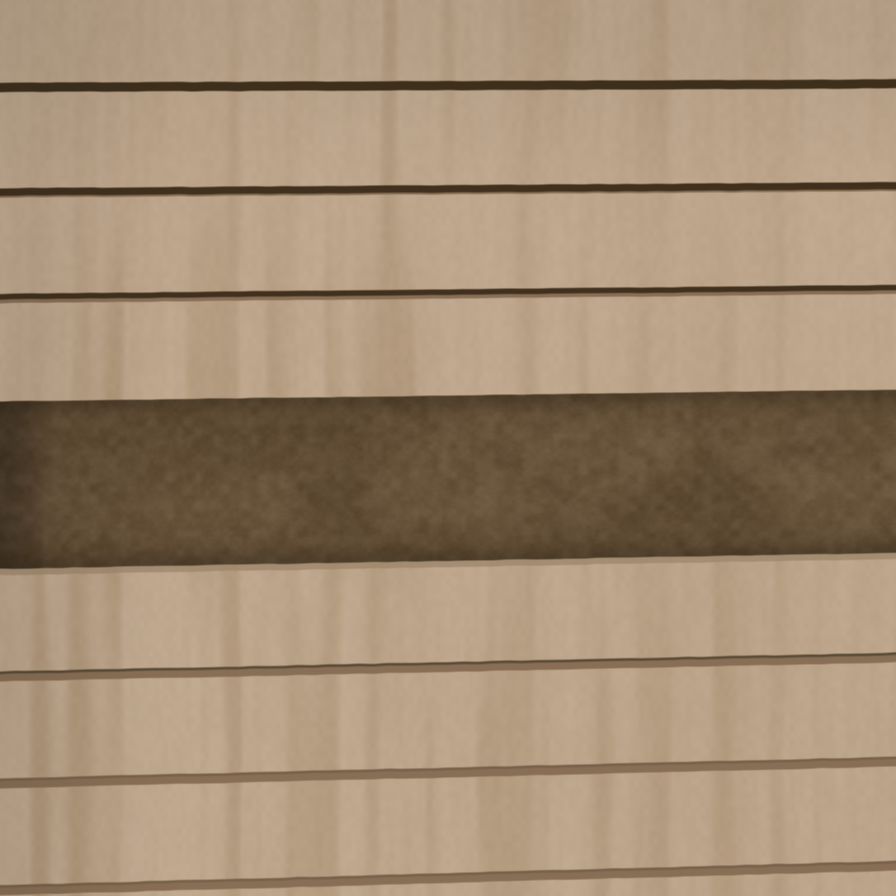
This texture is drawn by a three.js fragment shader. Its source:

```glsl
varying vec2 vUv;

const vec3 WOOD = vec3(0.75, 0.66, 0.56);
const vec3 GRAIN = vec3(0.665, 0.565, 0.45);
const vec3 SHADOW = vec3(0.25, 0.19, 0.115);
const vec3 GROOVE_LIT = vec3(0.53, 0.43, 0.33);
const vec3 BAND = vec3(0.365, 0.288, 0.195);
const vec3 BAND_WORN = vec3(0.44, 0.355, 0.26);

const float SOFT = 0.0014;
const float BAND_TOP = 0.448;
const float BAND_BOTTOM = 0.635;

float hash(vec2 p) {
  return fract(sin(dot(p, vec2(127.1, 311.7))) * 43758.5453);
}

float noise(vec2 p) {
  vec2 cell = floor(p);
  vec2 f = fract(p);
  f = f * f * (3.0 - 2.0 * f);
  float low = mix(hash(cell), hash(cell + vec2(1.0, 0.0)), f.x);
  float high = mix(hash(cell + vec2(0.0, 1.0)), hash(cell + vec2(1.0, 1.0)), f.x);
  return mix(low, high, f.y);
}

float fbm(vec2 p) {
  float sum = 0.0;
  float weight = 0.5;
  for (int i = 0; i < 4; i++) {
    sum += weight * noise(p);
    p = p * 2.03 + 17.3;
    weight *= 0.5;
  }
  return sum / 0.9375;
}

// Soft coverage of the interval from lo to hi.
float strip(float v, float lo, float hi, float soft) {
  return smoothstep(lo - soft, lo + soft, v) * (1.0 - smoothstep(hi - soft, hi + soft, v));
}

// Depth below the top edge, straightened from the fanned perspective.
float boardDepth(vec2 uv) {
  return (1.0 - uv.y + 0.00135 * uv.x) / (1.0 - 0.0262 * uv.x);
}

// Pale veneer with upright streaks, strongest on the left.
vec3 veneer(vec2 p) {
  float x = p.x + 0.006 * (noise(vec2(p.x * 9.0, p.y * 6.0)) - 0.5);
  float streak = noise(vec2(x * 46.0, p.y * 2.2));
  float fibre = noise(vec2(x * 115.0, p.y * 8.0));
  float broad = noise(vec2(x * 11.0, p.y * 1.3 + 4.0));
  float amount = smoothstep(0.45, 0.95, streak) * mix(0.65, 0.3, p.x);
  amount += 0.2 * fibre + 0.24 * broad - 0.12;
  vec3 color = mix(WOOD, GRAIN, clamp(amount, 0.0, 1.0));
  return color + 0.018 * (noise(p * vec2(190.0, 120.0)) - 0.5);
}

// Dark mottled band, shaded toward its edges and left end.
vec3 mottledBand(vec2 p) {
  float across = (p.y - BAND_TOP) / (BAND_BOTTOM - BAND_TOP);
  float middle = clamp(4.0 * across * (1.0 - across), 0.0, 1.0);
  float cloud = fbm(p * vec2(11.0, 14.0));
  float speckle = fbm(p * 95.0) - 0.5;
  float worn = clamp(0.8 * middle * smoothstep(0.2, 0.8, cloud), 0.0, 1.0);
  vec3 color = mix(BAND, BAND_WORN, worn) + 0.09 * speckle;
  float shade = mix(0.84, 1.0, smoothstep(0.0, 0.5, middle));
  return color * shade * mix(0.72, 1.0, smoothstep(0.0, 0.07, p.x));
}

// Groove with a shadowed upper part and a lit lower lip.
vec3 addGroove(vec3 base, float depth, float center, float halfWidth, float lit, vec3 dark) {
  float lo = center - halfWidth;
  float hi = center + halfWidth;
  float split = mix(hi, lo, lit);
  float lip = smoothstep(split - SOFT, split + SOFT, depth) * step(0.01, lit);
  vec3 color = mix(dark, GROOVE_LIT, lip);
  return mix(base, color, strip(depth, lo, hi, SOFT));
}

void main() {
  float depth = boardDepth(vUv);
  vec2 p = vec2(vUv.x, depth);
  float wobble = 0.0008 * (noise(vec2(vUv.x * 60.0, depth * 8.0)) - 0.5);
  float edge = depth + wobble;
  vec3 color = veneer(p);

  // Three grooves on each side of the band, lit more toward the bottom.
  for (int i = 0; i < 3; i++) {
    float n = float(i);
    color = addGroove(color, edge, 0.0975 + 0.1178 * n, 0.0052, 0.2 * n, SHADOW);
    vec3 lowerDark = mix(SHADOW + 0.1, GROOVE_LIT * 0.88, min(n, 1.0));
    color = addGroove(color, edge, 0.755 + 0.1193 * n, 0.0056, 0.74, lowerDark);
  }

  // Band and the faint lip beneath it.
  float lip = strip(edge, BAND_BOTTOM, BAND_BOTTOM + 0.007, SOFT);
  color = mix(color, GRAIN * 0.92, 0.75 * lip);
  color = mix(color, mottledBand(p), strip(edge, BAND_TOP, BAND_BOTTOM, SOFT));

  // Gentle falloff toward the left side and upper corners.
  float falloff = mix(0.94, 1.0, smoothstep(0.0, 0.22, vUv.x));
  falloff *= 1.0 - 0.05 * smoothstep(0.75, 1.0, vUv.y);
  gl_FragColor = vec4(color * falloff, 1.0);
}
```
